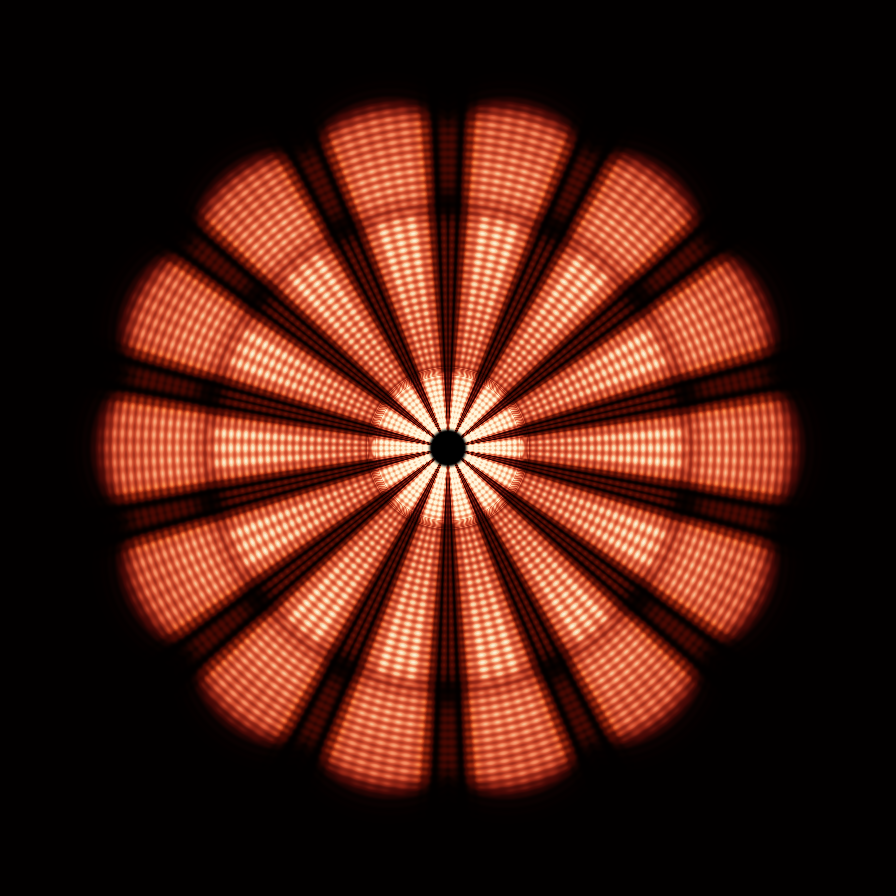
Give the GLSL for this background, as a WebGL 1 fragment shader.

```glsl
precision highp float;
uniform vec2 u_resolution;

const float TAU = 6.2831853;
const float PETALS = 14.0;
const float HUB_RADIUS = 0.0205;
const float INNER_SEAM = 0.086;
const float OUTER_SEAM = 0.267;

float bell(float x, float width) {
  return exp(-x * x / (width * width));
}

// Cosine fringe that fades out when its period nears the pixel size
float fringe(float x, float period, float pixel) {
  return cos(TAU * x / period) * smoothstep(1.3, 3.2, period / pixel);
}

// Soft-sided wedge, measured from the petal axis
float wedge(float angle, float halfWidth, float softness) {
  return 1.0 - smoothstep(halfWidth - softness, halfWidth + softness, abs(angle));
}

// Brightness of the three nested zones, before the fringes
float zoneLight(float r, float angle, float inner, float outer) {
  float innerLight = 0.62 + 0.42 * wedge(angle, 0.15, 0.06);
  innerLight += 0.25 * bell(r - 0.025, 0.03);
  float rise = smoothstep(0.09, 0.24, r);
  float middleLight = 0.40 + (0.25 + 0.17 * rise) * wedge(angle, 0.115, 0.045);
  float outerLight = 0.28 + 0.31 * wedge(angle, 0.155, 0.04);
  outerLight += 0.10 * bell(r - 0.305, 0.035) * wedge(angle, 0.12, 0.06);
  return mix(mix(innerLight, middleLight, inner), outerLight, outer);
}

// Crossed ring and ray fringes
float lattice(float r, float angle, float inner, float outer, float pixel) {
  float sector = TAU / PETALS;
  float ringPeriod = mix(mix(0.0062, 0.0082, inner), 0.0088, outer);
  float rings = fringe(r - OUTER_SEAM, ringPeriod, pixel);
  float wideRays = fringe(angle * r, sector * r / 5.0, pixel);
  float middleRays = fringe(angle * r, sector * r / 7.0, pixel);
  float fineRays = fringe(angle * r, sector * r / 10.0, pixel);
  float rays = mix(mix(wideRays, middleRays, inner), fineRays * 0.55, outer);
  return 0.15 * rings + 0.13 * rays + 0.05 * rings * rays;
}

// Paired dark lines and a thin centre line along each gap
float spokeShade(float s, float r, float outer) {
  float pair = bell(s - 0.041, 0.016);
  float edgeLine = bell(s - 0.078, 0.009);
  float centre = bell(s, 0.009);
  float gap = 1.0 - smoothstep(0.025, 0.085, s);
  float shade = 1.0 - 0.38 * gap;
  shade *= 1.0 - 0.86 * pair;
  shade *= 1.0 - 0.28 * edgeLine;
  shade *= 1.0 - mix(0.65, 0.25, outer) * centre;
  float node = bell(r - 0.272, 0.018) * bell(s, 0.055);
  return shade * (1.0 - 0.75 * node);
}

vec3 emberRamp(float v) {
  vec3 c = mix(vec3(0.006, 0.0, 0.0), vec3(0.26, 0.03, 0.02), smoothstep(0.0, 0.2, v));
  c = mix(c, vec3(0.57, 0.14, 0.08), smoothstep(0.18, 0.42, v));
  c = mix(c, vec3(0.82, 0.30, 0.18), smoothstep(0.38, 0.60, v));
  c = mix(c, vec3(0.95, 0.53, 0.36), smoothstep(0.56, 0.78, v));
  c = mix(c, vec3(0.97, 0.80, 0.62), smoothstep(0.74, 0.96, v));
  return mix(c, vec3(1.0, 0.96, 0.86), smoothstep(0.94, 1.2, v));
}

void main() {
  float pixel = 1.0 / min(u_resolution.x, u_resolution.y);
  vec2 p = (gl_FragCoord.xy - 0.5 * u_resolution) * pixel;
  float r = max(length(p), 0.0001);

  // Fold the circle into one petal
  float sector = TAU / PETALS;
  float theta = atan(p.y, p.x);
  float angle = mod(theta + 0.5 * sector, sector) - 0.5 * sector;
  float spoke = 0.5 * sector - abs(angle);

  // Zones, seams and fringes
  float inner = smoothstep(INNER_SEAM - 0.006, INNER_SEAM + 0.006, r);
  float outer = smoothstep(OUTER_SEAM - 0.01, OUTER_SEAM + 0.01, r);
  float light = zoneLight(r, angle, inner, outer);
  light *= 1.0 + 1.25 * lattice(r, angle, inner, outer, pixel);
  light *= 1.0 - 0.22 * bell(r - INNER_SEAM, 0.009);
  light *= 1.0 - 0.24 * bell(r - OUTER_SEAM, 0.011);

  // Rounded rim with a faint spill beyond it
  float rim = 0.389 - 0.5 * angle * angle;
  float body = 1.0 - smoothstep(rim - 0.022, rim + 0.013, r);
  float spill = 0.10 * exp(-max(r - rim, 0.0) / 0.022);
  spill *= 0.85 + 0.15 * fringe(r - rim, 0.0088, pixel);
  light = light * body + spill * (1.0 - body);
  light *= spokeShade(spoke, r, outer);

  // Warmer tone beside the spokes, then the dark hub
  vec3 color = emberRamp(light);
  float warmth = (1.0 - smoothstep(0.05, 0.12, spoke)) * inner;
  color *= mix(vec3(1.0), vec3(1.08, 1.12, 0.5), warmth);
  float hubEdge = max(0.0025, pixel);
  color *= smoothstep(HUB_RADIUS - hubEdge, HUB_RADIUS + hubEdge, r);
  gl_FragColor = vec4(color, 1.0);
}
```
